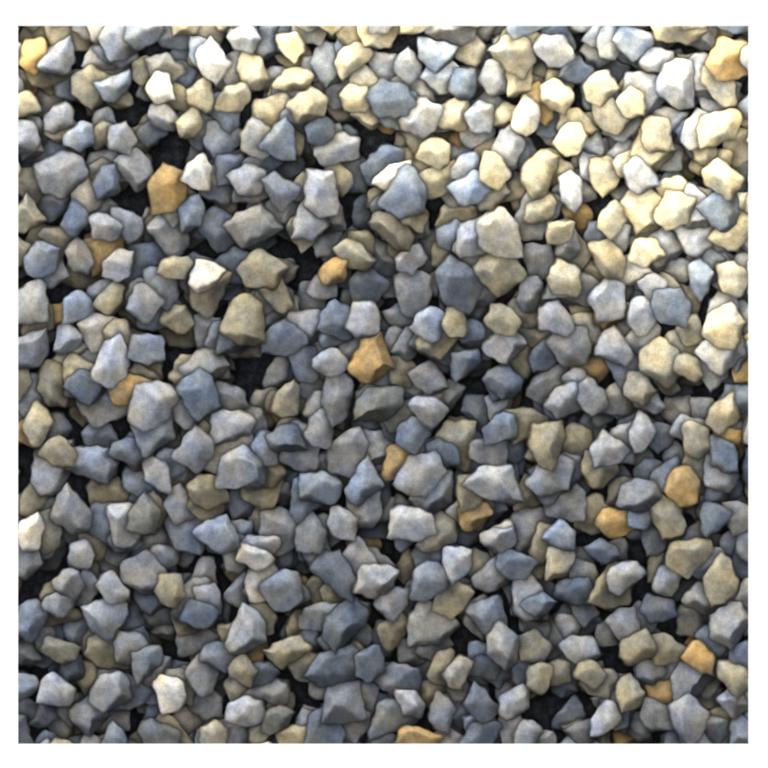
Write a Shadertoy shader that draws this texture.

```glsl
// Crushed slate and tan gravel in a white frame, with warm sun on the upper right.
// Layers of jittered cells are painted bottom to top; each stone is a rounded
// polygon with slanted facets that are lit, grained and given a contact shadow.

#define DENSITY 17.5      // cells across the canvas
#define LAYERS 5
#define SIDES 6
#define KEEP 0.86         // share of cells that hold a stone
#define ROUNDING 32.0     // higher means sharper corners
#define EDGE_BLUR 0.035   // soft outline, in cells
#define SHADOW 0.52
#define GRAIN 0.30
#define AMBIENT 0.38
#define DIFFUSE 0.88
#define SUN_GAIN 0.62

const float TAU = 6.2832;
const float FACET_SHARPNESS = 32.0;
const vec3 SLATE = vec3(0.51, 0.54, 0.585);
const vec3 DARK_SLATE = vec3(0.40, 0.43, 0.47);
const vec3 GREY = vec3(0.60, 0.605, 0.615);
const vec3 TAN = vec3(0.63, 0.595, 0.50);
const vec3 OCHRE = vec3(0.64, 0.54, 0.38);
const vec3 CHALK = vec3(0.95, 0.92, 0.86);
const vec3 GAP = vec3(0.12, 0.125, 0.14);

vec3 hash3(vec2 p) {
    vec3 q = fract(p.xyx * vec3(0.1031, 0.1030, 0.0973));
    q += dot(q, q.yxz + 33.33);
    return fract((q.xxy + q.yzz) * q.zyx);
}

float gradientNoise(vec2 p) {
    vec2 i = floor(p), f = fract(p);
    vec2 u = f * f * (3.0 - 2.0 * f);
    vec4 corner;
    for (int k = 0; k < 4; k++) {
        vec2 o = vec2(k & 1, k >> 1);
        float a = TAU * hash3(i + o).x;
        corner[k] = dot(vec2(cos(a), sin(a)), f - o);
    }
    return mix(mix(corner.x, corner.y, u.x), mix(corner.z, corner.w, u.x), u.y);
}

float fbm(vec2 p) {
    float sum = 0.0, amp = 0.6;
    for (int i = 0; i < 3; i++) {
        sum += amp * gradientNoise(p);
        p = p * 2.1 + 7.3;
        amp *= 0.6;
    }
    return sum;
}

// Signed distance to one stone; also gives the blended normal of its facets.
float stone(vec2 p, vec2 id, vec3 rnd, out vec3 normal) {
    float radius = mix(0.46, 0.70, rnd.x * rnd.x);
    float axis = TAU * rnd.y;
    vec2 tilt = 0.9 * (rnd.yz - 0.5);
    float top = radius * mix(0.2, 0.5, rnd.z);
    normal = vec3(tilt, 1.0) * exp(-FACET_SHARPNESS * (top - dot(p, tilt)));
    float outline = 0.0;
    for (int i = 0; i < SIDES; i++) {
        vec3 h = hash3(id + 31.7 * float(i + 1));
        float a = axis + TAU * (float(i) + 0.8 * h.x) / float(SIDES);
        vec2 dir = vec2(cos(a), sin(a));
        float reach = radius * mix(0.76, 1.12, h.y) * mix(1.0, 0.68, abs(sin(a - axis)));
        float d = dot(p, dir) - reach;
        float slope = mix(0.3, 1.4, h.z);
        outline += exp(ROUNDING * d);
        normal += vec3(dir * slope, 1.0) * exp(FACET_SHARPNESS * slope * d);
    }
    normal = normalize(normal);
    return log(outline) / ROUNDING;
}

vec3 stoneColor(vec3 rnd, float sun) {
    vec3 c = mix(DARK_SLATE, SLATE, smoothstep(0.0, 0.35, rnd.x));
    c = mix(c, GREY, smoothstep(0.3, 0.65, rnd.x));
    float warm = rnd.y + 0.2 * sun;
    c = mix(c, TAN, 0.9 * smoothstep(0.62, 0.84, warm));
    if (rnd.z > 0.965) c = OCHRE;
    if (rnd.z < 0.02) c = CHALK;
    return c * mix(0.88, 1.14, fract(rnd.z * 7.0));
}

// Amount of direct sun, strongest towards the upper right.
float sunlight(vec2 uv) {
    float border = 0.89 - 0.43 * uv.x * uv.x;
    return smoothstep(-0.12, 0.14, uv.y - border + 0.12 * gradientNoise(uv * 6.0));
}

vec3 gravel(vec2 uv) {
    vec3 light = normalize(vec3(-0.3, 0.68, 0.75));
    vec2 rough = vec2(gradientNoise(uv * 80.0), gradientNoise(uv * 80.0 + 40.0));
    float grain = fbm(uv * 85.0);
    float stain = gradientNoise(uv * 38.0 + 9.0);
    float sun = sunlight(uv);
    vec3 color = GAP * (1.0 + grain);
    for (int layer = 0; layer < LAYERS; layer++) {
        float level = float(layer) / float(LAYERS - 1);
        vec2 shift = vec2(23.37, 41.61) * float(layer + 1);
        vec2 q = uv * DENSITY + shift + 0.06 * rough;
        for (int k = 0; k < 9; k++) {
            vec2 id = floor(q) + vec2(k % 3, k / 3) - 1.0;
            vec3 place = hash3(id), rnd = hash3(id + 117.3);
            vec2 center = id + 0.5 + 0.8 * (place.xy - 0.5);
            vec2 p = q - center;
            if (place.z > KEEP || dot(p, p) > 1.3) continue;
            vec3 normal;
            float d = stone(p, id, rnd, normal);

            // Contact shadow, longer on the side away from the light
            float spread = 0.075 - 0.05 * dot(normalize(p + 0.0001), light.xy);
            color *= 1.0 - SHADOW * exp(-max(d, 0.0) / spread);

            // Facet light, fine grain and faint brown stains
            float lit = AMBIENT + DIFFUSE * max(dot(normal, light), 0.0);
            vec3 body = stoneColor(hash3(id + 251.9), sunlight((center - shift) / DENSITY));
            body *= 1.0 + GRAIN * grain + vec3(0.16, 0.09, -0.06) * stain;
            body *= lit * mix(0.8, 1.06, level) * mix(0.8, 1.0, smoothstep(0.0, -0.07, d));
            color = mix(color, body, smoothstep(EDGE_BLUR, -EDGE_BLUR, d));
        }
    }
    color *= mix(0.97, 1.08, uv.y);
    return color * (1.0 + SUN_GAIN * sun * vec3(1.06, 1.0, 0.84));
}

void mainImage(out vec4 fragColor, in vec2 fragCoord) {
    vec2 uv = fragCoord / iResolution.xy;
    // White frame around the gravel
    vec2 inset = abs(uv - vec2(0.499, 0.499)) - vec2(0.475, 0.467);
    float frame = smoothstep(-0.0015, 0.0015, max(inset.x, inset.y));
    fragColor = vec4(mix(clamp(gravel(uv), 0.0, 1.0), vec3(1.0), frame), 1.0);
}
```
